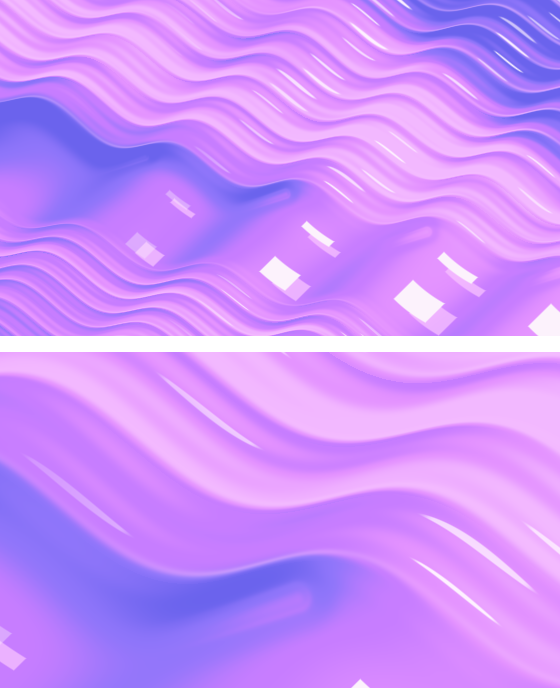
Top, the full canvas; bottom, a detail of the centre.
This background is drawn by a WebGL 1 fragment shader. Its source:

```glsl
precision highp float;
uniform vec2 u_resolution;

const float TAU = 6.2831853;

float hash(vec2 p) {
  return fract(sin(dot(p, vec2(127.1, 311.7))) * 43758.547);
}

float noise(vec2 p) {
  vec2 i = floor(p), f = fract(p);
  f = f * f * (3.0 - 2.0 * f);
  return mix(mix(hash(i), hash(i + vec2(1.0, 0.0)), f.x),
             mix(hash(i + vec2(0.0, 1.0)), hash(i + 1.0), f.x), f.y);
}

// Blue shadow through violet to pale pink crest
vec3 silk(float tone) {
  vec3 c = mix(vec3(0.42, 0.39, 0.93), vec3(0.56, 0.46, 0.98), smoothstep(0.0, 0.25, tone));
  c = mix(c, vec3(0.78, 0.49, 1.0), smoothstep(0.22, 0.48, tone));
  c = mix(c, vec3(0.89, 0.57, 1.0), smoothstep(0.48, 0.68, tone));
  return mix(c, vec3(0.95, 0.72, 1.0), smoothstep(0.64, 0.92, tone));
}

float gauss(float x, float width) {
  return exp(-x * x / (width * width));
}

// Coverage of a slanted pane with curved long edges
float pane(vec2 p, vec2 halfSize, float px) {
  vec2 q = vec2(dot(p, vec2(0.8, -0.6)), dot(p, vec2(0.6, 0.8)));
  q.x -= 0.15 * q.y;
  q.y -= 1.2 * q.x * q.x - 0.002;
  vec2 d = abs(q) - halfSize;
  return 1.0 - smoothstep(-px, px, max(d.x, d.y));
}

float capsule(vec2 p, vec2 halfAxis, float radius) {
  float h = clamp(dot(p, halfAxis) / dot(halfAxis, halfAxis), -1.0, 1.0);
  return length(p - halfAxis * h) - radius;
}

void main() {
  vec2 pos = gl_FragCoord.xy / u_resolution.y;
  float px = 1.0 / u_resolution.y;

  // Solve for the descending fold line through this point
  float base = pos.y + 0.3 * pos.x + 0.025 * (noise(pos * vec2(2.1, 2.6) + 4.0) - 0.5);
  float level = base;
  float swell = 0.0;
  for (int i = 0; i < 6; i++) {
    swell = (1.33 * pos.x - 1.1 * level - 0.576) / 0.52;
    level = base + 0.034 * sin(TAU * swell);
  }
  float steep = cos(TAU * swell);

  // Folds above and below a smooth middle sheet
  float upper = smoothstep(0.64, 0.76, level);
  float lower = 1.0 - smoothstep(0.26, 0.44, level);
  float folds = upper + lower;
  float fold = level / mix(0.06, 0.087, smoothstep(0.4, 0.6, level));
  float bend = fold + 0.3 * (noise(vec2(swell * 0.7, level * 7.0)) - 0.5);
  float phase = fract(bend);
  float ridge = smoothstep(0.0, 0.16, phase) * (1.0 - smoothstep(0.2, 1.0, phase));
  float ripple = sin(TAU * (bend * 3.0 + 0.3 * swell));
  float fine = noise(vec2(swell * 0.8, level * 50.0));
  float depth = 0.5 + 0.8 * noise(vec2(swell * 1.3 + 5.0, floor(bend) * 3.7));

  // Broad light and shadow
  float tone = 0.58 + 0.05 * steep + 0.2 * (noise(pos * 2.6 + 7.0) - 0.5);
  tone += folds * depth * 0.46 * (ridge - 0.45) * (0.8 - 0.25 * steep);
  tone += folds * (0.16 * (fine - 0.5) + 0.03 * ripple * (1.0 + steep));
  tone += 0.16 * gauss(level - 0.92, 0.2);
  tone -= 0.5 * smoothstep(1.98, 2.3, pos.x + pos.y);
  tone -= 0.36 * gauss(length((pos - vec2(0.08, 0.58)) * vec2(0.8, 1.6)), 0.25);
  tone -= 0.36 * gauss(level - 0.67, 0.05) * (1.0 - smoothstep(0.6, 1.2, pos.x));
  tone -= 0.24 * gauss(length(pos * vec2(0.6, 1.0)), 0.25);
  tone -= 0.18 * (1.0 - folds) * (0.5 - 0.5 * steep);

  // Rounded lips where the sheet rolls over
  for (int i = 0; i < 4; i++) {
    vec2 center = vec2(0.345, 0.509) + float(i) * vec2(0.42, -0.113);
    float lip = capsule(pos - center, vec2(0.085, 0.027), 0.013);
    float open = smoothstep(-0.08, 0.08, pos.x - center.x);
    tone += open * (0.12 * (1.0 - smoothstep(-0.012, 0.004, lip)) + 0.06 * gauss(lip, 0.004));
    tone -= 0.07 * open * gauss(lip - 0.015, 0.016);
  }
  vec3 color = silk(tone);

  // Thin glossy rims on the fold crests
  float rim = abs(phase - 0.14);
  float gloss = gauss(rim, 0.05) * folds * (0.2 + 0.7 * noise(pos * 5.0));
  color = mix(color, vec3(0.96, 0.75, 1.0), gloss * (0.75 - 0.25 * steep));

  // Tapered white glints on the steep flank of each swell
  float column = floor(swell + 0.5);
  vec2 cell = vec2(floor(fold * 2.0), column);
  float seed = hash(cell + 3.0);
  float along = (swell - column - 0.2 * (hash(cell + 9.0) - 0.5)) / (0.09 + 0.08 * seed);
  float across = abs(fract(fold * 2.0) - 0.5) * 0.034;
  float taper = (0.0008 + 0.0024 * seed * seed) * max(1.0 - along * along, 0.0);
  float glint = 1.0 - smoothstep(taper - px * 0.5, taper + px, across);
  glint *= step(abs(along), 1.0) * smoothstep(0.0, 0.3, 1.0 - abs(along));
  glint *= step(0.34, seed) * smoothstep(0.3, 0.7, folds);
  glint *= smoothstep(0.4, 0.9, pos.x) * (0.6 + 0.4 * hash(cell + 5.0));
  color = mix(color, vec3(1.0, 0.96, 1.0), glint);

  // Window reflections with a fainter double, growing to the right
  for (int i = 0; i < 4; i++) {
    float n = float(i);
    float size = 0.65 + 0.2 * n;
    float strength = smoothstep(-0.4, 1.0, n);
    vec2 big = pos - vec2(0.42, 0.27) - n * vec2(0.413, -0.084);
    vec2 slim = pos - vec2(0.53, 0.405) - n * vec2(0.415, -0.102);
    float echo = max(pane(big - vec2(0.04, -0.04) * size, vec2(0.052, 0.036) * size, px),
                     pane(slim - vec2(0.022, -0.038) * size, vec2(0.06, 0.013) * size, px));
    float shine = max(pane(big, vec2(0.056, 0.038) * size, px),
                      pane(slim, vec2(0.06, 0.013) * size, px));
    color = mix(color, vec3(0.97, 0.76, 1.0), 0.75 * echo);
    color = mix(color, vec3(0.99, 0.95, 0.99), shine * (0.2 + 0.8 * strength));
  }

  gl_FragColor = vec4(clamp(color, 0.0, 1.0), 1.0);
}
```
